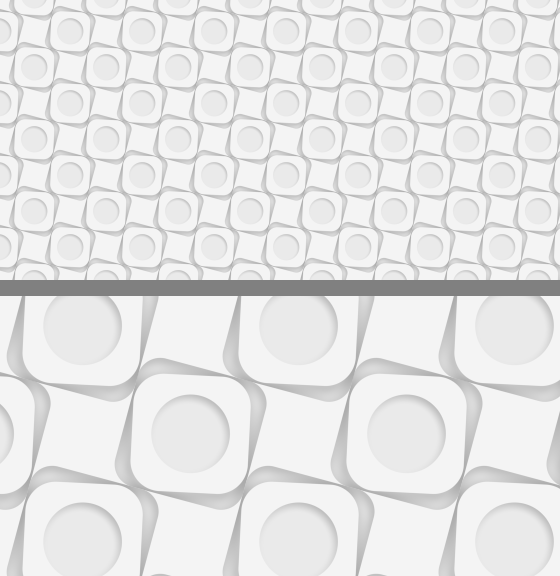
Top, the full canvas; bottom, a detail of the centre.
Give the GLSL for this pattern, as a Shadertoy shader.

```glsl
// Staggered pale tiles, each a round-cornered slab with a dished centre inside a twisted recess.
#define ROWS 3.89              // repeats down the canvas
#define ORIGIN vec2(0.476, 0.955)
#define RECESS_HALF 0.307
#define RECESS_ROUND 0.108
#define RECESS_TWIST 0.262
#define SLAB_HALF 0.272
#define SLAB_ROUND 0.140
#define SLAB_TWIST 0.050
#define DISH_RADIUS 0.182
#define TO_LIGHT vec2(0.60, 0.80)
#define PAPER 0.957
#define DISH_TONE 0.917

// Rounded square turned clockwise by the given angle.
float roundedSquare(vec2 p, float halfSize, float corner, float twist) {
    float c = cos(twist), s = sin(twist);
    vec2 q = abs(mat2(c, s, -s, c) * p) - halfSize + corner;
    return length(max(q, 0.0)) + min(max(q.x, q.y), 0.0) - corner;
}

float recess(vec2 p) {
    return roundedSquare(p, RECESS_HALF, RECESS_ROUND, RECESS_TWIST);
}

float slab(vec2 p) {
    return roundedSquare(p, SLAB_HALF, SLAB_ROUND, SLAB_TWIST);
}

// Antialiased coverage of the inside of a distance field.
float coverage(float d, float pixel) {
    return 1.0 - smoothstep(-0.7 * pixel, 0.7 * pixel, d);
}

float drawTile(float tone, vec2 p, float pixel) {
    // Recess: shadow under its lit-side rim plus the slab's cast shadow.
    float rimShade = smoothstep(-0.060, 0.020, recess(p + TO_LIGHT * 0.018));
    float castShade = 1.0 - smoothstep(-0.010, 0.060, slab(p + TO_LIGHT * 0.022));
    float floorTone = PAPER - 0.035 - 0.17 * rimShade - 0.15 * castShade;
    tone = mix(tone, floorTone, coverage(recess(p), pixel));

    // Raised slab.
    tone = mix(tone, PAPER, coverage(slab(p), pixel));

    // Round dish with a soft crescent on the lit side.
    float dishShade = smoothstep(-0.035, 0.025, length(p + TO_LIGHT * 0.016) - DISH_RADIUS);
    float rim = length(p) - DISH_RADIUS;
    float crescent = dishShade * (0.55 + 0.45 * dot(normalize(p + 1e-5), TO_LIGHT));
    float dishTone = DISH_TONE - 0.19 * crescent;
    return mix(tone, dishTone, coverage(rim, pixel));
}

void mainImage(out vec4 fragColor, in vec2 fragCoord) {
    float pixel = ROWS / iResolution.y;
    vec2 grid = fragCoord * pixel - ORIGIN;
    float tone = PAPER;

    // Two square lattices, half a repeat apart, form the stagger.
    for (int i = 0; i < 2; i++) {
        vec2 shifted = grid - 0.5 * float(i);
        vec2 local = fract(shifted + 0.5) - 0.5;
        tone = drawTile(tone, local, pixel);
    }
    fragColor = vec4(vec3(tone), 1.0);
}
```
